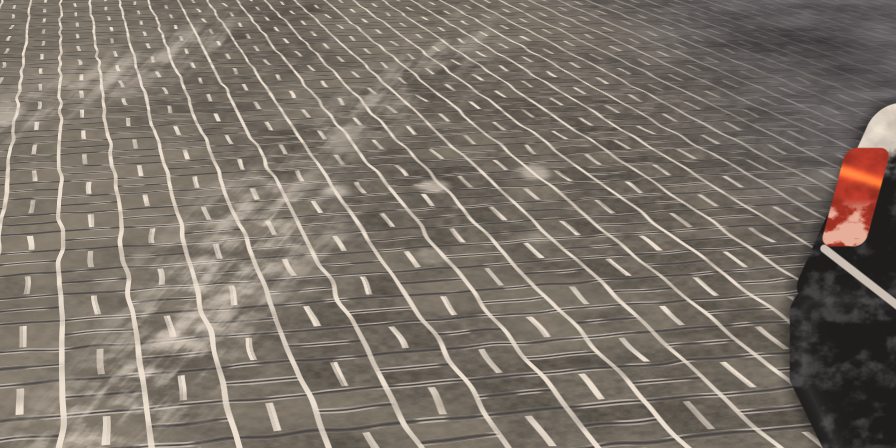
This texture is drawn by a WebGL 1 fragment shader. Its source:

```glsl
precision highp float;
// Snow-dusted basket-weave paving seen in perspective, with a dark car corner.
// The ground is unprojected to strips (x) and rows (y); box-filtered joints,
// brick shades and smeared snow are laid on it, then the car is drawn over.
uniform vec2 u_resolution;

#define VANISH vec2(0.135, 1.482)   // where the long joints converge
#define STRIP_WIDTH 0.1354          // strip width per unit below the horizon
#define ROW_DEPTH 11.98             // depth scale of the weave periods
#define ROW_TILT 0.10               // sideways drift of rows per strip
#define JOINT_HALF 0.036            // half width of long joints, in strips
#define SNOW vec3(0.93, 0.88, 0.82)
#define BRICK vec3(0.43, 0.40, 0.36)
#define SHADOW vec3(0.27, 0.255, 0.25)
#define NIGHT vec3(0.29, 0.28, 0.31)
#define CAR vec3(0.12, 0.11, 0.11)
#define LAMP vec3(0.63, 0.20, 0.15)

float hash(vec2 p) {
  p = fract(p * vec2(0.1031, 0.1173));
  p += dot(p, p.yx + 33.33);
  return fract((p.x + p.y) * p.x * 43.7);
}

float noise(vec2 p) {
  vec2 i = floor(p), f = fract(p);
  f = f * f * (3.0 - 2.0 * f);
  return mix(mix(hash(i), hash(i + vec2(1, 0)), f.x),
             mix(hash(i + vec2(0, 1)), hash(i + vec2(1, 1)), f.x), f.y);
}

float fbm(vec2 p) {
  float sum = 0.0, amp = 0.5;
  for (int i = 0; i < 4; i++) {
    sum += amp * noise(p);
    p = p * 2.03 + 7.1;
    amp *= 0.5;
  }
  return sum / 0.9375;
}

// Box-filtered coverage of a band of the given half width.
float band(float d, float halfWidth, float foot) {
  return max(0.0, min(d + 0.5 * foot, halfWidth) - max(d - 0.5 * foot, -halfWidth)) / foot;
}

float segment(vec2 p, vec2 a, vec2 b) {
  vec2 ab = b - a;
  return length(p - a - ab * clamp(dot(p - a, ab) / dot(ab, ab), 0.0, 1.0));
}

float roundBox(vec2 p, vec2 size, float r) {
  vec2 q = abs(p) - size + r;
  return length(max(q, 0.0)) + min(max(q.x, q.y), 0.0) - r;
}

float fill(float d, float px) { return 1.0 - smoothstep(-px, px, d); }

// Snow dragged along the diagonal wheel tracks, plus a few loose lumps.
float smearedSnow(vec2 p) {
  float tracks = exp(-pow(segment(p, vec2(0.16, -0.05), vec2(0.60, 0.50)) / 0.14, 2.0));
  tracks += 0.6 * exp(-pow(segment(p, vec2(0.75, 0.70), vec2(1.04, 0.92)) / 0.06, 2.0));
  tracks += 0.7 * exp(-pow(segment(p, vec2(-0.05, 0.70), vec2(0.49, 0.93)) / 0.05, 2.0));
  float streaks = fbm(vec2(p.x + p.y, p.y - p.x) * vec2(7.0, 38.0));
  float flakes = fbm(p * vec2(16.0, 48.0));
  float snow = tracks * smoothstep(0.36, 0.72, 0.5 * (streaks + flakes));
  for (int i = 0; i < 6; i++) {
    float n = float(i);
    vec2 c = vec2(0.75 + 0.222 * mod(n, 3.0), 0.56 + 0.06 * hash(vec2(n, 4.0)) - 0.14 * floor(n / 3.0));
    float lump = length((p - c) * vec2(1.0, 2.2)) + 0.05 * (flakes - 0.5);
    snow += (n < 3.0 ? 0.75 : 0.35) * (1.0 - smoothstep(0.015, 0.05, lump));
  }
  return clamp(snow, 0.0, 1.0);
}

vec3 paving(vec2 p, float px) {
  // Perspective coordinates and the pixel footprint in them
  float w = VANISH.y - p.y;
  vec2 g = vec2((p.x - VANISH.x) / (STRIP_WIDTH * w), ROW_DEPTH / w);
  vec2 foot = px * vec2(1.0 / (STRIP_WIDTH * w), ROW_DEPTH / (w * w));
  foot.x *= 1.0 + 0.15 * abs(g.x);
  g.y -= ROW_TILT * g.x;
  g += vec2(0.09, 0.04) * (vec2(noise(g * vec2(1.3, 2.5)), noise(g * 2.1 + 9.0)) - 0.5);

  // Basket weave: an upright pair, then a flat pair, shifted in each strip
  float strip = floor(g.x), x = fract(g.x), row = g.y + 0.5 * strip;
  float y = fract(row);
  float piece = y < 0.5 ? step(0.5, x) : 2.0 + step(0.75, y);
  float shade = hash(vec2(strip + 40.0, floor(row) * 4.0 + piece + 90.0));
  float grain = fbm(p * vec2(55.0, 120.0));
  vec3 col = BRICK * (0.80 + 0.22 * shade + 0.38 * (grain - 0.4));
  col = mix(col, vec3(0.57, 0.53, 0.47), 0.5 * smoothstep(0.40, 0.75, fbm(p * vec2(5.0, 12.0))));
  col = mix(col, vec3(0.58, 0.54, 0.48), 0.4 * (1.0 - smoothstep(0.0, 0.8, p.x)));

  // Cross joints: dark gaps with patchy snow on their near lip
  float cross = min(min(y, 1.0 - y), min(abs(y - 0.5), abs(y - 0.75)));
  float patchy = smoothstep(0.35, 0.7, noise(g * vec2(3.0, 9.0)));
  col = mix(col, SHADOW, 0.85 * band(cross, 0.026, foot.y));
  col = mix(col, SNOW, (0.15 + 0.5 * patchy) * band(cross - 0.022, 0.011, foot.y));

  // Smears, then the long joints and the short ones in upright pairs
  col = mix(col, SNOW, 0.72 * smearedSnow(p));
  float night = smoothstep(2.0, 2.85, p.x + p.y);
  float wear = 0.65 + 0.5 * noise(g * vec2(2.0, 5.0));
  float longJoint = band(min(x, 1.0 - x), JOINT_HALF, foot.x);
  float dash = band(x - 0.5, 0.045, foot.x) * band(y - 0.25, 0.19, foot.y);
  float joints = max(longJoint, dash * (0.7 + 0.4 * shade));
  col = mix(col, SNOW, min(1.0, joints * wear) * (1.0 - 0.55 * night));

  // Dim, bluish far corner with wet streaks
  col = mix(col, NIGHT, 0.65 * night);
  return col + 0.3 * night * (fbm(p * vec2(6.0, 28.0)) - 0.5);
}

vec3 addCar(vec3 col, vec2 p, float px) {
  float body = roundBox(vec2(p.x - 2.06 - 0.45 * (p.y - 0.55), p.y - 0.55), vec2(0.2, 0.22), 0.05);
  float bumper = roundBox(p - vec2(2.05, 0.12), vec2(0.287, 0.24), 0.06);
  bumper = max(bumper, 0.9 * (1.763 - p.x - 0.49 * (p.y - 0.15)));
  float mottle = fbm(p * vec2(26.0, 34.0));
  col *= 1.0 - 0.35 * fill(min(body, bumper) - 0.015, 0.02);

  // Panels: glossy dark paint and a snowy upper window
  vec3 paint = CAR + 0.14 * smoothstep(0.45, 0.8, mottle) + 0.07 * exp(-abs(bumper + 0.03) * 70.0);
  float window = smoothstep(0.62, 0.66, p.y + 0.08 * (mottle - 0.5));
  paint = mix(paint, SNOW * (0.75 + 0.3 * mottle), window);
  col = mix(col, paint, fill(min(body, bumper), px));
  col = mix(col, SNOW * 0.85, fill(segment(p, vec2(1.84, 0.445), vec2(2.02, 0.305)) - 0.009, px));

  // Tail lamp with a warm glint and frost on its lower half
  vec2 q = vec2(p.x - 1.91 - 0.27 * (p.y - 0.56), p.y - 0.56);
  vec3 lamp = LAMP * (0.75 + 0.6 * mottle);
  lamp = mix(lamp, vec3(0.90, 0.68, 0.60), smoothstep(0.42, 0.6, mottle) * (1.0 - smoothstep(-0.04, 0.0, q.y)));
  lamp += vec3(0.5, 0.32, 0.1) * exp(-pow((q.y - 0.045 + 0.3 * q.x) / 0.012, 2.0));
  return mix(col, lamp, fill(roundBox(q, vec2(0.05, 0.11), 0.025), px));
}

void main() {
  vec2 p = gl_FragCoord.xy / u_resolution.y;
  float px = 1.0 / u_resolution.y;
  gl_FragColor = vec4(clamp(addCar(paving(p, px), p, px), 0.0, 1.0), 1.0);
}
```
